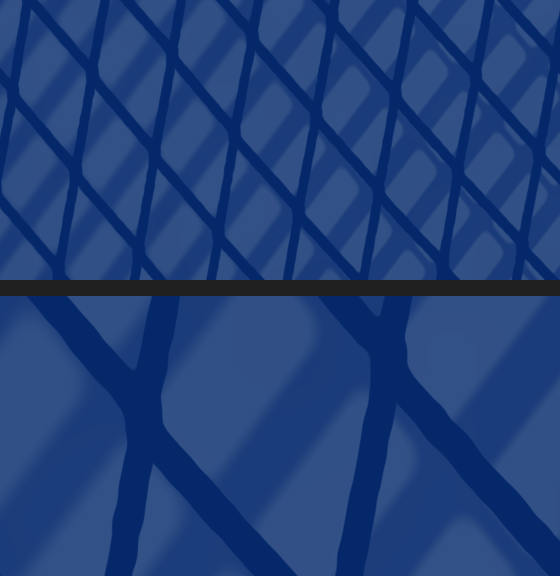
Top: the whole. Bottom: its middle third, enlarged.
A Shadertoy shader for this pattern:

```glsl
float hash(vec2 p) {
    return fract(sin(dot(p, vec2(127.1, 311.7))) * 43758.545);
}

float noise(vec2 p) {
    vec2 i = floor(p), f = fract(p);
    f = f * f * (3.0 - 2.0 * f);
    float low = mix(hash(i), hash(i + vec2(1, 0)), f.x);
    float high = mix(hash(i + vec2(0, 1)), hash(i + vec2(1, 1)), f.x);
    return mix(low, high, f.y);
}

float smoothMin(float a, float b, float k) {
    float h = max(k - abs(a - b), 0.0) / k;
    return min(a, b) - 0.25 * h * h * k;
}

float segment(vec2 p, vec2 a, vec2 b, float radius) {
    vec2 pa = p - a, ba = b - a;
    return length(pa - ba * clamp(dot(pa, ba) / dot(ba, ba), 0.0, 1.0)) - radius;
}

// Signed distance to evenly spaced parallel bands
float bands(float x, float period, float halfWidth) {
    return abs(mod(x + 0.5 * period, period) - 0.5 * period) - halfWidth;
}

// Lattice node with a slight irregularity
vec2 nodeAt(vec2 id, mat2 lattice, float jitter) {
    return lattice * id + jitter * (vec2(hash(id), hash(id + 17.3)) - 0.5);
}

// Expanded metal: each node is a short bond feeding two struts
float mesh(vec2 p, mat2 lattice, vec2 bond, float jitter) {
    vec2 base = round(inverse(lattice) * p);
    float dist = 1.0;
    for (int j = -1; j <= 1; j++)
    for (int i = -1; i <= 1; i++) {
        vec2 id = base + vec2(i, j);
        vec2 node = nodeAt(id, lattice, jitter);
        vec2 diagonalEnd = nodeAt(id + vec2(1, 0), lattice, jitter) - bond;
        vec2 steepEnd = nodeAt(id + vec2(0, 1), lattice, jitter) - bond;
        float diagonal = segment(p, node + bond, diagonalEnd, 0.0186);
        float steep = segment(p, node + bond, steepEnd, 0.0170);
        float joint = segment(p, node - bond, node + bond, 0.0195);
        dist = smoothMin(dist, smoothMin(joint, min(diagonal, steep), 0.012), 0.010);
    }
    return dist;
}

// Blurred shadow on the wall: broad slanted bands and thin offset lines
float shadow(vec2 p, vec2 origin, vec2 diagonal, float spacing) {
    vec2 broadNormal = normalize(vec2(1.35, -1.0));
    float broad = bands(dot(p - vec2(0.208, 1.0), broadNormal), 0.188, 0.036);
    vec2 thinNormal = normalize(vec2(diagonal.y, -diagonal.x));
    float offset = max(0.037 * p.x - 0.019, 0.0);
    float thin = bands(dot(p - origin, thinNormal) - offset, spacing, 0.013);
    float blur = mix(0.018, 0.007, smoothstep(0.3, 1.5, p.x));
    return 1.0 - smoothstep(-blur, blur, smoothMin(broad, thin, 0.035));
}

void mainImage(out vec4 fragColor, in vec2 fragCoord) {
    const vec3 wallColor = vec3(0.193, 0.314, 0.522);
    const vec3 shadowColor = vec3(0.106, 0.235, 0.478);
    const vec3 metalColor = vec3(0.018, 0.157, 0.420);
    const vec2 diagonal = vec2(0.2266, -0.2839);
    const vec2 steep = vec2(-0.0586, -0.3516);
    const vec2 origin = vec2(0.841, 0.518);

    vec2 p = fragCoord / iResolution.y;
    float pixel = 1.0 / iResolution.y;

    // Mild perspective toward the right
    p.y = 0.74 + (p.y - 0.74) * (1.0 + 0.056 * max(p.x - 0.78, 0.0));

    // Wall and cast shadow
    mat2 lattice = mat2(diagonal, steep);
    float spacing = abs(determinant(lattice)) / length(diagonal);
    vec3 color = mix(wallColor, shadowColor, shadow(p, origin, diagonal, spacing));
    color += 0.010 * (noise(p * 5.0) - 0.5);

    // Painted metal with slightly rough edges
    float metal = mesh(p - origin, lattice, vec2(0.0, -0.0104), 0.006);
    metal += 0.003 * (noise(p * 45.0) - 0.5);
    color = mix(metalColor, color, smoothstep(-pixel, pixel, metal));

    fragColor = vec4(color, 1.0);
}
```
